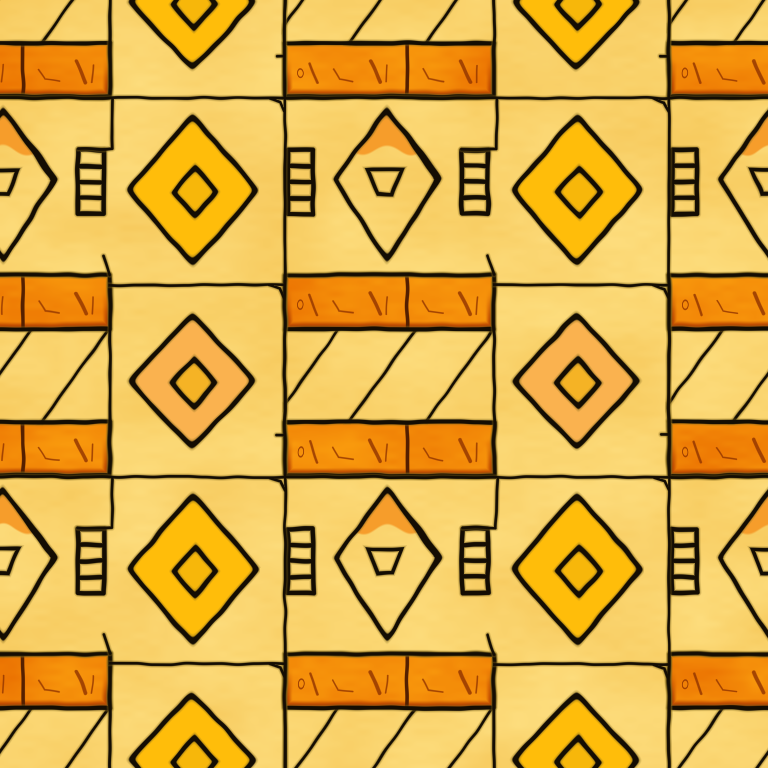
Reproduce this pattern procedurally as a WebGL 2 fragment shader.

```glsl
#version 300 es
precision highp float;
// Hand-inked wall of cream panels with nested diamonds, orange brick bars, slanted planks and ladders.
uniform vec2 u_resolution;
out vec4 fragColor;

const float SPAN = 768.0;              // design units across the canvas
const vec2 TILE = vec2(384.0, 379.0);  // one repeat, in design units
const vec2 ORIGIN = vec2(285.0, 98.0);
const vec2 MARGIN = vec2(25.0, 12.0);  // overlap that keeps border lines whole
const vec3 CREAM = vec3(0.98, 0.83, 0.43);
const vec3 GOLD = vec3(1.0, 0.74, 0.04);
const vec3 PEACH = vec3(0.98, 0.70, 0.31);
const vec3 ORANGE = vec3(0.95, 0.53, 0.03);
const vec3 RUST = vec3(0.73, 0.27, 0.0);
const vec3 OLIVE = vec3(0.50, 0.40, 0.10);
const vec3 INK = vec3(0.08, 0.05, 0.01);

float hash(vec2 p) {
  return fract(sin(dot(p, vec2(127.1, 311.7))) * 43758.5453);
}

float noise(vec2 p) {
  vec2 i = floor(p), f = fract(p);
  f = f * f * (3.0 - 2.0 * f);
  return mix(mix(hash(i), hash(i + vec2(1, 0)), f.x),
             mix(hash(i + vec2(0, 1)), hash(i + vec2(1, 1)), f.x), f.y);
}

float segment(vec2 p, vec2 a, vec2 b) {
  vec2 d = b - a;
  return length(p - a - d * clamp(dot(p - a, d) / dot(d, d), 0.0, 1.0));
}

float box(vec2 p, vec2 lo, vec2 hi) {
  vec2 q = abs(p - 0.5 * (lo + hi)) - 0.5 * (hi - lo);
  return length(max(q, 0.0)) + min(max(q.x, q.y), 0.0);
}

float diamond(vec2 p, vec2 size, float soft) {
  vec2 q = sqrt(p * p + soft * soft);
  return (q.x / size.x + q.y / size.y - 1.0) * size.x * size.y / length(size);
}

float ladder(vec2 p, vec2 lo, vec2 hi) {
  float frame = box(p, lo, hi);
  float rung = abs(mod(p.y - lo.y + 8.0, 16.0) - 8.0);
  return min(abs(frame), max(rung, frame));
}

float cover(float d, float aa) { return 1.0 - smoothstep(-aa, aa, d); }

// Ink line with a soft olive fringe
vec3 ink(vec3 col, float d, float halfWidth, float aa) {
  col = mix(col, OLIVE, 0.45 * (1.0 - smoothstep(0.0, 2.5, d - halfWidth)));
  return mix(col, INK, cover(d - halfWidth, aa));
}

// Gouges carved in a bar: one oval and slash, then an arc, slash and tick per brick
float gouges(vec2 p) {
  float d = abs(length((p - vec2(16, 30)) * vec2(1.6, 1.0)) - 4.5);
  d = min(d, segment(p, vec2(25, 20), vec2(32, 40)) - 0.4);
  for (int i = 0; i < 2; i++) {
    vec2 q = p - vec2(90.0 * float(i), 0.0);
    d = min(d, segment(q, vec2(48, 26), vec2(54, 36)));
    d = min(d, segment(q, vec2(54, 36), vec2(68, 38)));
    d = min(d, segment(q, vec2(85, 18), vec2(95, 39)) - 1.0);
    d = min(d, segment(q, vec2(102, 22), vec2(101, 39)));
  }
  return d;
}

vec3 nestedDiamonds(vec3 col, vec2 p, vec2 size, vec3 fill, float aa) {
  float outer = diamond(p, size, 3.0);
  float inner = diamond(p - vec2(2, 2), vec2(22, 25), 1.5);
  col = mix(col, fill, cover(outer, aa));
  col = mix(col, mix(fill, GOLD, 0.6) * 0.97, cover(inner, aa));
  return ink(col, min(abs(outer), abs(inner)), 2.3, aa);
}

void main() {
  vec2 uv = gl_FragCoord.xy / u_resolution;
  vec2 g = vec2(uv.x, 1.0 - uv.y) * SPAN;
  float aa = 0.75 * SPAN / u_resolution.y;
  vec2 wobble = vec2(noise(g / 17.0), noise(g / 17.0 + 40.0)) - 0.5;
  vec2 shifted = g + 1.8 * wobble - ORIGIN + MARGIN;
  vec2 p = mod(shifted, TILE) - MARGIN;
  float oddRow = mod(floor(shifted.y / TILE.y), 2.0);
  float wash = noise(g / vec2(70, 45)) - 0.5 + 0.3 * (noise(g / vec2(14, 6)) - 0.5);
  vec3 col = CREAM + wash * vec3(0.02, 0.06, 0.10);

  // Brick bars and slanted planks
  vec2 b = vec2(p.x, mod(p.y - 177.0 + MARGIN.y, TILE.y) - MARGIN.y);
  vec2 bar = vec2(b.x, b.y < 101.0 ? b.y : b.y - 147.0);
  float barShape = box(bar, vec2(0), vec2(209, 54));
  vec3 brick = ORANGE + wash * vec3(0.05, 0.14, 0.04);
  brick = mix(brick, RUST, smoothstep(-9.0, -3.0, barShape) * smoothstep(10.0, 50.0, bar.y));
  brick = mix(brick, RUST * 0.8, 0.85 * cover(gouges(bar) - 0.8, aa));
  brick = mix(brick, RUST * 0.45, cover(abs(bar.x - 122.0) - 1.8, aa));
  col = mix(col, brick, cover(barShape, aa));
  float slant = abs(mod(b.x + 0.72 * (b.y - 58.0) - 12.5, 77.0) - 38.5) * 0.81;
  col = ink(col, max(slant, box(b, vec2(0, 55), vec2(209, 147))), 1.4, aa);
  col = ink(col, abs(barShape), 2.1, aa);
  col = ink(col, abs(box(b, vec2(0), vec2(209, 200))), 1.5, aa);

  // Tall diamond with orange cap and small cup
  vec2 t = p - vec2(102, 81);
  float tall = diamond(t, vec2(52, t.y < 0.0 ? 70.0 : 82.0), 2.0);
  float cap = max(tall, t.y + 29.0 + 5.0 * cos(t.x * 0.13));
  col = mix(col, mix(PEACH, ORANGE, 0.5), cover(cap, 2.0 * aa));
  float heavy = smoothstep(8.0, 40.0, t.x) * smoothstep(20.0, -10.0, t.y);
  col = ink(col, abs(tall), 2.1 + 1.3 * heavy, aa);
  vec2 c = p - vec2(100, 84);
  float cup = max(abs(c.y) - 12.0, 0.92 * (abs(c.x) - 12.0 + 0.42 * c.y));
  col = ink(col, abs(cup), 1.9, aa);

  // Ladders beside it
  float rungs = min(ladder(p, vec2(3, 52), vec2(28, 116)), ladder(p, vec2(177, 52), vec2(203, 116)));
  col = ink(col, rungs, 2.3, aa);

  // Panel seams, stepped edge and rounded corners
  float seam = min(abs(p.x), abs(p.y));
  float column = p.x < 100.0 ? p.x : 209.0 - p.x;
  seam = min(seam, max(abs(p.y - 187.0), column));
  seam = min(seam, segment(p, vec2(212, 0), vec2(211, 51)));
  seam = min(seam, segment(p, vec2(211, 51), vec2(177, 51)));
  seam = min(seam, segment(p, vec2(203, 158), vec2(209, 177)));
  seam = min(seam, segment(p, vec2(-8, 337), vec2(0, 337)));
  for (int i = 0; i < 2; i++) {
    vec2 q = p - vec2(0.0, 187.0 * float(i));
    seam = min(seam, segment(q, vec2(-17, 0), vec2(-5, 4)));
    seam = min(seam, segment(q, vec2(-5, 4), vec2(0, 14)));
  }
  col = ink(col, seam, 1.4, aa);

  // Nested diamonds, the lower one peach on every other row
  col = nestedDiamonds(col, p - vec2(292, 92), vec2(65, 75), GOLD, aa);
  col = nestedDiamonds(col, p - vec2(291, 283), vec2(63, 67), mix(PEACH, GOLD, oddRow), aa);

  fragColor = vec4(col, 1.0);
}
```
